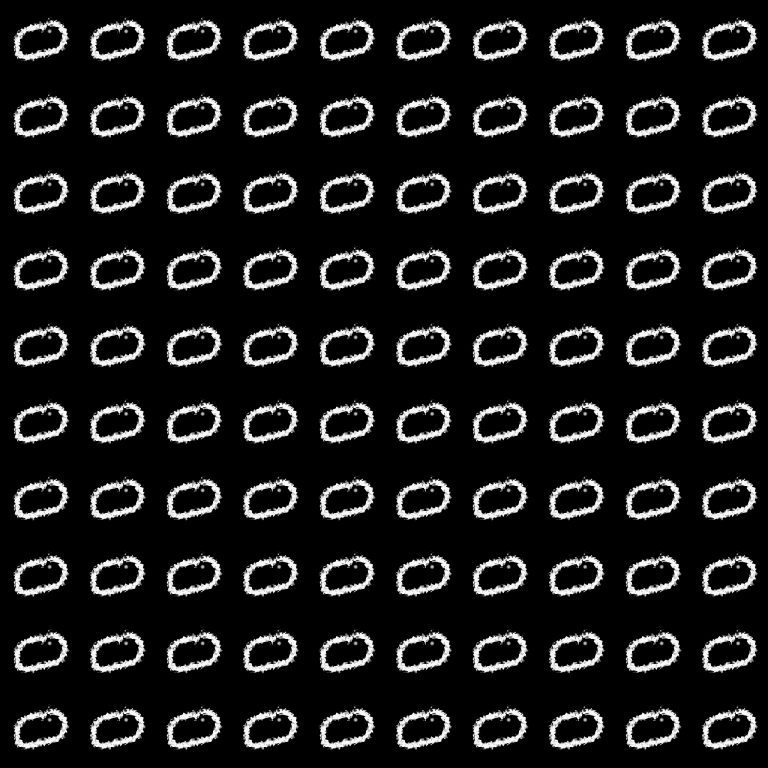
Give the GLSL for this pattern, as a WebGL 2 fragment shader.

```glsl
#version 300 es
precision highp float;
// A grid of ten by ten rough white loops on black. Each loop is a tilted
// oval in polar form with a notch on top; grain shared by every
// tile frays its stroke, wears the top and leaves faint specks around it.

uniform vec2 u_resolution;
out vec4 fragColor;

const float GRID = 512.0;               // grain cells across the canvas
const float TILE = 51.0;                // grain cells across one repeat
const vec2 LOOP_CENTER = vec2(27.3, 24.3);
const vec3 INK = vec3(0.97);
const vec3 GROUND = vec3(0.0);

float hash(vec2 cell, float seed) {
    vec3 q = fract(vec3(cell.xyx + seed) * vec3(0.1031, 0.1030, 0.0973));
    q += dot(q, q.yzx + 33.33);
    return fract((q.x + q.y) * q.z);
}

// Grain interpolated between cell centres, periodic over one tile
float grain(vec2 p, float seed) {
    vec2 cell = floor(p - 0.5);
    vec2 f = p - 0.5 - cell;
    vec2 lo = mod(cell, TILE);
    vec2 hi = mod(cell + 1.0, TILE);
    float bottom = mix(hash(lo, seed), hash(vec2(hi.x, lo.y), seed), f.x);
    float top = mix(hash(vec2(lo.x, hi.y), seed), hash(hi, seed), f.x);
    return mix(bottom, top, f.y);
}

// Bell-shaped weight around an angle, safe across the wrap
float bump(float angle, float center, float width) {
    float a = angle - center;
    a = atan(sin(a), cos(a)) / width;
    return exp(-a * a);
}

// Tilted oval with a lower-left corner, flat base and top notch
float loopRadius(float angle) {
    return 12.9 + 3.4 * cos(2.0 * (angle - 0.33))
         + 1.5 * bump(angle, -2.51, 0.24)
         - 1.4 * bump(angle, -1.78, 0.40)
         - 2.8 * bump(angle, 1.40, 0.20);
}

// Radial offset corrected by the slope of the outline
float loopDistance(vec2 p, float angle) {
    float radius = loopRadius(angle);
    float slope = (loopRadius(angle + 0.02) - radius) / 0.02;
    return (length(p) - radius) / sqrt(1.0 + pow(slope / radius, 2.0));
}

// Stroke with frayed edges and a thinner, mottled top right
float frayedStroke(vec2 p, vec2 cellPos) {
    float angle = atan(p.y, p.x);
    float d = abs(loopDistance(p, angle));
    float wear = bump(angle, 1.15, 0.5);
    float halfWidth = 1.9 - 0.3 * wear + 2.6 * (grain(cellPos, 3.0) - 0.5);
    float ink = 1.0 - smoothstep(halfWidth - 0.9, halfWidth + 0.9, d);
    float mottle = smoothstep(0.55, 1.0, grain(cellPos, 17.0));
    return ink * (1.0 - mottle * mix(0.25, 0.85, wear));
}

// Small soft spur hanging inside the notch
float spur(vec2 p, vec2 center, float radius) {
    return 0.75 * (1.0 - smoothstep(radius - 0.7, radius + 0.7, length(p - center)));
}

// Sparse grey specks
float specks(vec2 cellPos) {
    return 0.14 * smoothstep(0.992, 0.996, grain(cellPos, 41.0));
}

void main() {
    // Tiles are laid from the top left corner
    vec2 uv = gl_FragCoord.xy / u_resolution;
    vec2 gridPos = vec2(uv.x, 1.0 - uv.y) * GRID;
    vec2 cellPos = mod(gridPos, TILE);
    cellPos.y = TILE - cellPos.y;

    vec2 p = cellPos - LOOP_CENTER;
    float ink = frayedStroke(p, cellPos);
    ink = max(ink, spur(p, vec2(5.8, 5.8), 1.1));
    ink = max(ink, specks(cellPos));
    fragColor = vec4(mix(GROUND, INK, ink), 1.0);
}
```
